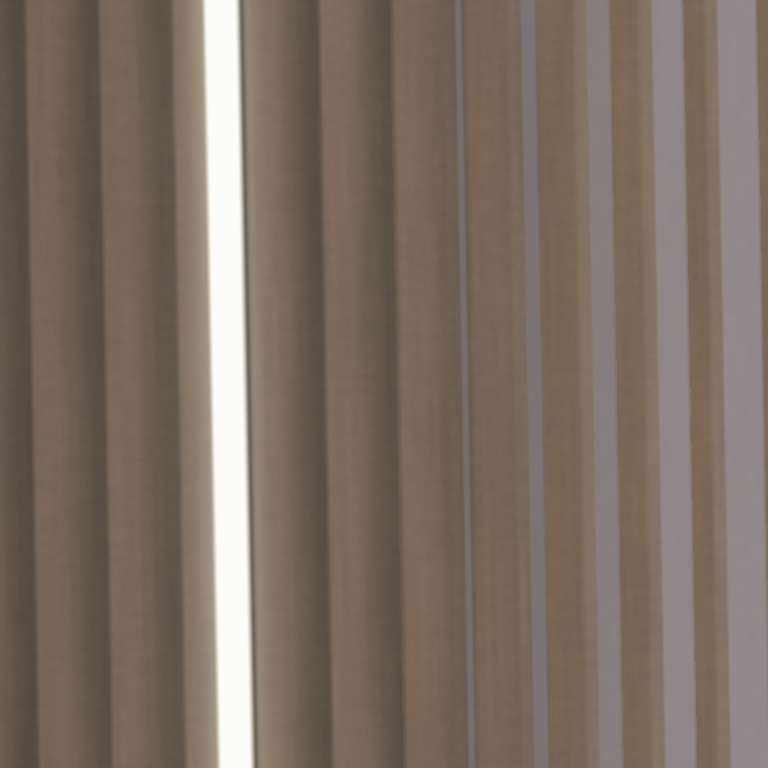
Reproduce this texture procedurally as a Shadertoy shader.

```glsl
// Vertical fabric blinds: overlapping, slightly leaning slats, each shaded from a lit
// edge to a folded shadow. One slit lets daylight glow through; toward the right the
// slats turn open and show widening grey gaps. Layered value noise makes the cloth.

#define PITCH 0.0957        // slat spacing
#define FIRST_EDGE 0.0286   // left edge of slat 0 at the top
#define LEAN 0.0182         // drift to the right from top to bottom
#define LAST_CLOSED 4.0     // slats after this one open up
#define GAP_STEP 0.109      // gap growth per slat, in pitches
#define SLIT vec2(2.475, 2.935) // bright slit, in pitches
#define GLOW_FALLOFF 4.5
#define WEAVE 0.045         // cloth noise strength

const vec3 CLOTH_LIT    = vec3(0.485, 0.412, 0.358);
const vec3 CLOTH_SHADOW = vec3(0.355, 0.308, 0.268);
const vec3 CLOTH_OPEN   = vec3(0.475, 0.398, 0.332);
const vec3 CLOTH_SHEER  = vec3(0.515, 0.450, 0.395);
const vec3 GAP_DIM      = vec3(0.465, 0.428, 0.430);
const vec3 GAP_BRIGHT   = vec3(0.575, 0.535, 0.545);
const vec3 GLOW         = vec3(0.780, 0.740, 0.660);
const vec3 DAYLIGHT     = vec3(0.990, 0.990, 0.980);

float hash(vec2 p) {
    vec3 q = fract(vec3(p.xyx) * 0.1031);
    q += dot(q, q.yzx + 33.33);
    return fract((q.x + q.y) * q.z);
}

float noise(vec2 p) {
    vec2 i = floor(p), f = fract(p);
    f = f * f * (3.0 - 2.0 * f);
    return mix(mix(hash(i), hash(i + vec2(1, 0)), f.x),
               mix(hash(i + vec2(0, 1)), hash(i + vec2(1, 1)), f.x), f.y);
}

// Long vertical fibres, short cross threads and fine grain, centred on zero
float cloth(vec2 p) {
    float fibres  = noise(p * vec2(130.0, 9.0)) - 0.5;
    float threads = noise(p * vec2(45.0, 110.0) + 17.0) - 0.5;
    float grain   = noise(p * vec2(260.0, 190.0) + 41.0) - 0.5;
    return fibres + 0.7 * threads + 0.5 * grain;
}

void mainImage(out vec4 fragColor, in vec2 fragCoord) {
    vec2 uv = fragCoord / iResolution.xy;

    // Slat index and position across the slat
    float leaned = uv.x - FIRST_EDGE - LEAN * (1.0 - uv.y);
    float u = leaned / PITCH;
    float slat = floor(u), across = u - slat;
    float soft = max(0.025, 1.0 / (iResolution.x * PITCH));
    float open = clamp((slat - LAST_CLOSED) / 3.0, 0.0, 1.0);
    float gapWidth = GAP_STEP * max(slat - LAST_CLOSED, 0.0);
    float gapStart = 1.0 - gapWidth;

    // Cloth shading: lit left edge rolling into the fold on the right
    float fold = smoothstep(0.3, 1.0, across);
    fold = max(fold, 1.0 - smoothstep(0.0, 0.09, across));
    vec3 closedCloth = mix(CLOTH_LIT, CLOTH_SHADOW, fold);
    float sheer = smoothstep(gapStart - 0.22, gapStart - 0.12, across);
    vec3 openCloth = mix(CLOTH_OPEN, CLOTH_SHEER, sheer);
    vec3 color = mix(closedCloth, openCloth, open);

    // Weave, slat-to-slat tone and dimmer left side
    float tone = 0.03 * (hash(vec2(slat + 20.0, 5.0)) - 0.5);
    tone += 0.03 * (noise(vec2(u * 2.0, uv.y * 5.0)) - 0.5);
    color *= 1.0 + tone + WEAVE * cloth(vec2(leaned + 1.0, uv.y));
    color *= mix(0.95, 1.0, smoothstep(0.0, 0.2, uv.x));

    // Grey gaps, brighter as they widen
    float gap = smoothstep(gapStart - soft, gapStart + soft, across)
              * (1.0 - smoothstep(1.0 - 2.0 * soft, 1.0, across))
              * step(0.01, gapWidth);
    vec3 gapColor = mix(GAP_DIM, GAP_BRIGHT, smoothstep(0.1, 0.5, gapWidth));
    gapColor *= 1.0 + 0.02 * (noise(uv * vec2(90.0, 60.0)) - 0.5);
    color = mix(color, gapColor, gap);

    // Daylight slit with a halo and the thin dark rim on its right
    vec2 slit = SLIT + vec2(0.015, 0.01) * (1.0 - uv.y);
    float away = max(slit.x - u, u - slit.y);
    color = mix(color, GLOW, 0.65 * exp(-GLOW_FALLOFF * max(away, 0.0)));
    float rim = (u - slit.y - 0.055) / 0.03;
    color *= 1.0 - 0.25 * exp(-rim * rim);
    color = mix(DAYLIGHT, color, smoothstep(-0.045, 0.045, away));

    fragColor = vec4(color, 1.0);
}
```
